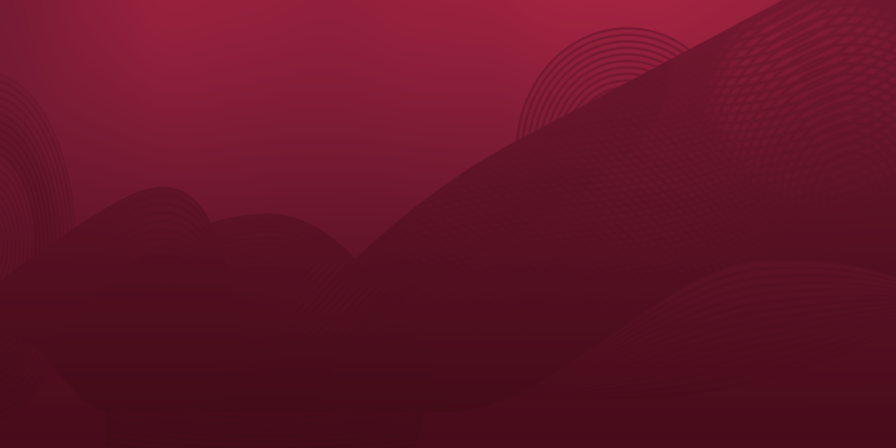
A WebGL 1 fragment shader for this background:

```glsl
precision highp float;
uniform vec2 u_resolution;

#define GLOW_COLOR vec3(0.65, 0.14, 0.255)
#define MID_COLOR vec3(0.43, 0.095, 0.19)
#define FLOOR_COLOR vec3(0.275, 0.042, 0.10)
#define INK_HIGH vec3(0.42, 0.085, 0.175)
#define INK_LOW vec3(0.25, 0.04, 0.09)
#define LINE_GAP 0.0135
#define MESH_LIGHT 0.42
#define STREAK_AMOUNT 0.10

float pixel;

vec2 hashGradient(vec2 cell) {
  float angle = 6.2832 * fract(sin(dot(cell, vec2(127.1, 311.7))) * 4375.85);
  return vec2(cos(angle), sin(angle));
}

float gradientNoise(vec2 p) {
  vec2 i = floor(p), f = fract(p);
  vec2 u = f * f * f * (f * (f * 6.0 - 15.0) + 10.0);
  vec2 e = vec2(1.0, 0.0);
  float low = mix(dot(hashGradient(i), f), dot(hashGradient(i + e), f - e), u.x);
  float high = mix(dot(hashGradient(i + e.yx), f - e.yx), dot(hashGradient(i + 1.0), f - 1.0), u.x);
  return mix(low, high, u.y);
}

float cover(float d) { return smoothstep(-pixel, pixel, d); }

// Soft blob, 1 at the centre
float blob(vec2 p, vec2 center, vec2 size) {
  vec2 d = (p - center) / size;
  return exp(-dot(d, d));
}

// Evenly spaced threads, fading to their mean when finer than the canvas can show
float threads(float d, float gap) {
  float wave = 0.5 + 0.5 * cos(6.2832 * d / gap);
  return mix(0.4, wave * wave, smoothstep(1.5, 3.0, gap / pixel));
}

// Silhouette curves, as heights over x
float ridge(float x) {
  float bend = max(1.146 - x, 0.0);
  return 0.682 + 0.53 * (x - 1.146) - 0.58 * bend * bend;
}

float leftHump(float x) {
  float d = x - 0.365, q = d * d;
  return 0.583 - (d < 0.0 ? 0.75 * (sqrt(q + 0.01) - 0.1) : 5.0 * q + 200.0 * q * q);
}

float middleHump(float x) {
  float d = x - 0.6;
  return 0.523 - (d < 0.0 ? 1.2 : 2.7) * d * d;
}

float underside(float x) {
  float droop = max(x - 1.77, 0.0);
  return 0.245 - 0.165 * smoothstep(0.03, 0.24, x)
       + 0.34 * smoothstep(1.0, 1.72, x) - 0.75 * droop * droop;
}

vec3 backdrop(vec2 p) {
  vec3 color = mix(FLOOR_COLOR, MID_COLOR, smoothstep(-0.1, 0.85, p.y));
  float light = blob(p, vec2(1.35, 1.12), vec2(0.75, 0.42))
              + 0.6 * blob(p, vec2(0.38, 1.1), vec2(0.32, 0.42));
  light += STREAK_AMOUNT * gradientNoise(vec2(p.x * 5.0, p.y * 0.9)) * smoothstep(0.4, 1.0, p.y);
  return mix(color, GLOW_COLOR, clamp(light, 0.0, 1.0));
}

void main() {
  pixel = 1.0 / u_resolution.y;
  vec2 p = gl_FragCoord.xy * pixel;
  p.x *= 2.0 * u_resolution.y / u_resolution.x;
  vec3 back = backdrop(p);
  vec3 ink = mix(INK_LOW, INK_HIGH, p.y);
  float low = underside(p.x);
  float top = ridge(p.x), humpA = leftHump(p.x), humpB = middleHump(p.x);

  // Nested arches behind the ridge
  float arch = (1.0 - length((p - vec2(1.4, 0.66)) / vec2(0.25, 0.28))) * 0.26;
  float shade = cover(arch) * (0.15 + 0.55 * threads(arch - 0.003, LINE_GAP));

  // Loop at the left border
  float loop = 1.0 - length((p - vec2(-0.03, 0.45)) / vec2(0.2, 0.39));
  float dense = smoothstep(0.12, 0.32, loop) * (1.0 - smoothstep(0.44, 0.49, loop));
  float loopInk = 0.25 + 0.4 * threads(loop * 0.3, LINE_GAP) + 0.4 * dense;
  shade = max(shade, cover(loop * 0.25) * loopInk);

  // Open sheet hanging below the right side
  float rise = max(p.x - 1.4, 0.0);
  float hem = 0.11 + 0.42 * rise * rise;
  float drop = (low - p.y) / max(low - hem, 0.02);
  float sheet = cover(low - p.y) * cover(p.y - hem) * smoothstep(1.05, 1.2, p.x);
  shade = max(shade, sheet * (0.2 + 0.45 * threads(drop, 0.07)) * (1.0 - 0.4 * drop));

  // Fan at the lower left
  float fan = cover(p.x - 0.235) * cover(0.95 - p.x + 0.3 * (p.y - 0.08)) * cover(low - p.y);
  float fanLine = threads(p.y - 0.18 * (p.x - 0.6) * (p.x - 0.6), LINE_GAP);
  shade = max(shade, fan * (0.4 + 0.4 * fanLine));

  // Solid body with folds where its sheets overlap
  float body = cover((max(top, max(humpA, humpB)) - p.y) * 0.85) * cover(p.y - low);
  float folds = cover((humpA - p.y) * 0.6) + cover(humpB - p.y) + cover(top - p.y);
  float crease = 1.36 - 0.9 * (0.75 - p.y) - 0.12 * sin(7.0 * p.y);
  folds += smoothstep(-0.02, 0.0, crease - p.x) * smoothstep(0.3, 0.0, crease - p.x);
  float solid = 0.78 + 0.08 * min(folds, 3.0);

  // Woven light between crossing threads
  float warp = threads(p.y - 0.3 * p.x + 0.04 * sin(5.0 * p.x), LINE_GAP * 1.1);
  float weft = threads(p.y + 0.22 * p.x + 0.25 * p.x * p.x, LINE_GAP * 1.6);
  float mesh = (1.0 - warp) * (1.0 - weft);
  float woven = 0.6 * blob(p, vec2(1.47, 0.54), vec2(0.26, 0.2))
              + 0.4 * blob(p, vec2(1.02, 0.48), vec2(0.14, 0.16));

  // Airy lens at the upper right, ringed by two families of loops
  float lens = length((p - vec2(1.84, 0.77)) / vec2(0.27, 0.25));
  float ringA = threads(length((p - vec2(1.9, 0.55)) * vec2(1.0, 0.8)), LINE_GAP * 1.3);
  float ringB = threads(length((p - vec2(1.6, 1.15)) * vec2(0.8, 1.0)), LINE_GAP * 1.5);
  float airy = (1.0 - smoothstep(0.75, 1.05, lens)) * (0.35 + 0.65 * smoothstep(0.55, 0.9, p.y));
  float open = MESH_LIGHT * (woven * mesh + airy * (0.15 + 1.1 * (1.0 - ringA) * (1.0 - ringB)));

  // Hatching and arcs on the left humps
  float hatch = 1.0 - threads((p.y - 1.1 * p.x) * 0.67, LINE_GAP);
  open += 0.4 * hatch * blob(p, vec2(0.75, 0.33), vec2(0.09, 0.08));
  float arcs = 1.0 - threads(min(humpA - p.y, 0.3) * 0.7, LINE_GAP);
  open += 0.25 * arcs * blob(p, vec2(0.39, 0.52), vec2(0.1, 0.09));
  float ribs = 1.0 - threads(humpB - p.y, LINE_GAP);
  open += 0.15 * ribs * blob(p, vec2(0.58, 0.47), vec2(0.1, 0.09));

  shade = mix(shade, clamp(solid - open, 0.0, 1.0), body);
  gl_FragColor = vec4(mix(back, ink, shade), 1.0);
}
```
